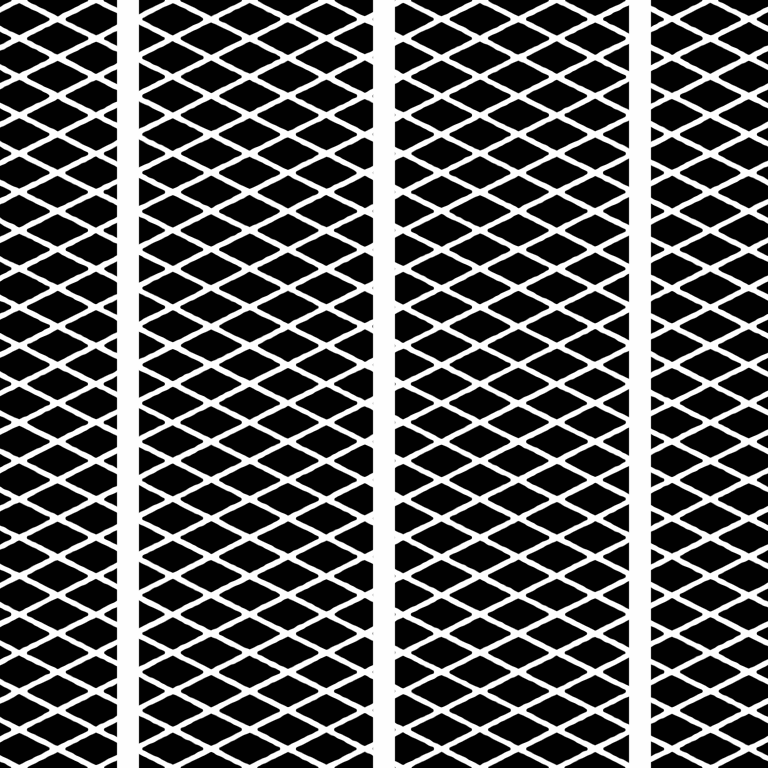
Write a Shadertoy shader that draws this pattern.

```glsl
float hash(vec2 p) {
    vec3 q = fract(vec3(p.xyx) * 0.1031);
    q += dot(q, q.yzx + 33.33);
    return fract((q.x + q.y) * q.z);
}

float noise(vec2 p) {
    vec2 i = floor(p), f = fract(p);
    f = f * f * (3.0 - 2.0 * f);
    return mix(mix(hash(i), hash(i + vec2(1, 0)), f.x),
               mix(hash(i + vec2(0, 1)), hash(i + vec2(1, 1)), f.x), f.y);
}

// Signed distance to a rhombus twice as wide as it is high
float rhombus(vec2 p, float halfHeight) {
    vec2 q = abs(p);
    vec2 tip = vec2(2.0 * halfHeight, 0.0);
    vec2 side = vec2(-2.0, 1.0) * halfHeight;
    float t = clamp(dot(q - tip, side) / dot(side, side), 0.0, 1.0);
    return length(q - tip - side * t) * sign(q.x + 2.0 * q.y - tip.x);
}

void mainImage(out vec4 fragColor, in vec2 fragCoord) {
    vec2 p = fragCoord / iResolution.y;
    float blur = 0.8 / iResolution.y;

    // Slanted lattice: 10 openings across, 20 down, in staggered rows
    vec2 grid = p * vec2(10.0, 20.0) + vec2(0.25, 0.0);
    vec2 slanted = vec2(grid.x + grid.y, grid.x - grid.y);
    vec2 id = floor(slanted + 0.5);
    vec2 f = slanted - id;
    vec2 local = vec2(f.x + f.y, f.x - f.y) / vec2(20.0, 40.0);

    // Rounded openings with slightly uneven size and edges
    float opening = rhombus(local, 0.0187) - 0.0022;
    opening += 0.0004 * (hash(id + 100.0) - 0.5);
    opening += 0.0010 * (noise(p * 170.0) - 0.5);
    float hole = 1.0 - smoothstep(-blur, blur, opening);

    // Three solid upright bars over the mesh
    float bar = abs(fract(p.x * 3.0) - 0.5) / 3.0 - 0.0143;
    hole *= smoothstep(-blur, blur, bar);

    fragColor = vec4(vec3(mix(0.995, 0.005, hole)), 1.0);
}
```
